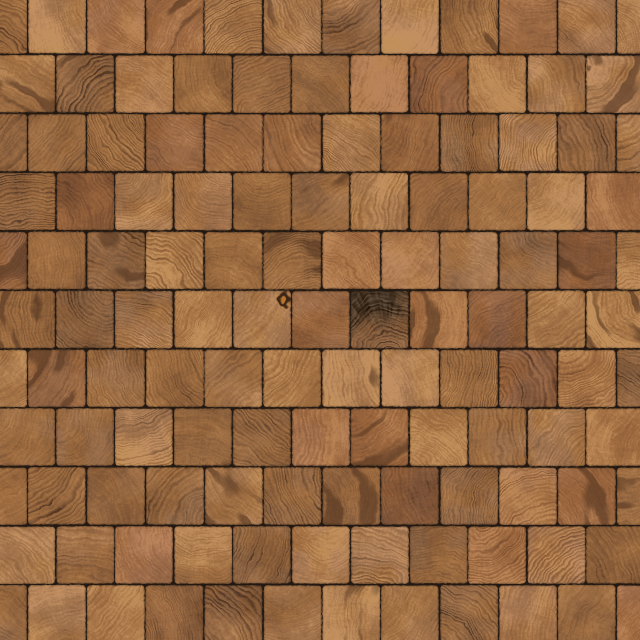
Give the GLSL for this texture, as a three.js fragment shader.

```glsl
// End-grain wood blocks laid in a running bond with thin dark joints.
// Each cell hashes its own pith position, ring spacing, tone and wear;
// rings, rays and pores come from polar coordinates around that pith.
varying vec2 vUv;

const float BLOCKS = 10.87;      // blocks across and down the canvas
const float TOP_SHIFT = 0.075;   // part of the top row that is cut off
const float EVEN_JOINT = 0.467;  // first joint of even rows, in blocks
const float ODD_JOINT = 0.948;   // first joint of odd rows, in blocks

const vec3 JOINT = vec3(0.14, 0.10, 0.07);
const vec3 UMBER = vec3(0.33, 0.21, 0.13);
const vec3 BROWN = vec3(0.51, 0.345, 0.21);
const vec3 HONEY = vec3(0.62, 0.425, 0.25);
const vec3 STRAW = vec3(0.76, 0.565, 0.355);
const vec3 DUSTY = vec3(0.64, 0.47, 0.34);
const vec3 CHAR = vec3(0.25, 0.20, 0.15);

float hash(vec2 p) {
  vec3 q = fract(p.xyx * 0.1031);
  q += dot(q, q.yzx + 33.33);
  return fract((q.x + q.y) * q.z);
}

float cellHash(vec2 cell, float seed) {
  return hash(cell * 7.0 + seed * vec2(17.3, 31.7) + 50.0);
}

float noise(vec2 p) {
  vec2 i = floor(p), f = fract(p);
  f = f * f * (3.0 - 2.0 * f);
  return mix(mix(hash(i), hash(i + vec2(1, 0)), f.x),
             mix(hash(i + vec2(0, 1)), hash(i + vec2(1, 1)), f.x), f.y);
}

float fbm(vec2 p) {
  float sum = 0.0, amp = 0.5;
  for (int i = 0; i < 4; i++) {
    sum += amp * noise(p);
    p = p * 2.03 + 7.1;
    amp *= 0.5;
  }
  return sum / 0.9375;
}

float roundedBox(vec2 p, vec2 halfSize, float radius) {
  vec2 q = abs(p) - halfSize + radius;
  return length(max(q, 0.0)) + min(max(q.x, q.y), 0.0) - radius;
}

float isCell(vec2 cell, vec2 target) {
  return 1.0 - step(0.5, distance(cell, target));
}

vec3 woodRamp(float t) {
  vec3 c = mix(UMBER, BROWN, smoothstep(-0.05, 0.36, t));
  c = mix(c, HONEY, smoothstep(0.3, 0.68, t));
  return mix(c, STRAW, smoothstep(0.6, 1.05, t));
}

vec3 wood(vec2 p, vec2 cell) {
  vec2 seed = 90.0 * vec2(cellHash(cell, 1.0), cellHash(cell, 2.0));
  float knot = isCell(cell, vec2(3.0, 5.0));
  float charred = isCell(cell, vec2(5.0, 5.0));
  float heartwood = isCell(cell, vec2(0.0, 3.0));

  // Polar frame around the pith, bent by slow noise
  float turn = 6.2832 * cellHash(cell, 3.0);
  float reach = mix(0.6, 2.2, cellHash(cell, 4.0));
  vec2 axis = vec2(cos(turn), sin(turn));
  vec2 q = p - 0.5 + axis * reach;
  float theta = atan(dot(q, vec2(-axis.y, axis.x)), dot(q, axis));
  float r = length(q) + 0.26 * (fbm(p * 2.2 + seed) - 0.5)
          + 0.022 * noise(p * 10.0 + seed);

  // Growth rings of uneven width and strength
  float phase = r * mix(10.0, 21.0, cellHash(cell, 5.0)) + 1.4 * noise(vec2(r * 5.0, seed.x));
  float f = fract(phase);
  float late = smoothstep(0.15, 0.7, f) * (1.0 - smoothstep(0.75, 1.0, f));
  late *= mix(0.2, 1.0, hash(vec2(floor(phase), floor(seed.y))));
  late *= mix(0.45, 1.2, noise(p * 4.0 + seed.yx));
  float contrast = mix(0.12, 0.6, pow(cellHash(cell, 6.0), 1.8));

  // Fibres along the rings, rays across them, pores and broad stains
  float fibres = noise(vec2(theta * reach * 9.0, r * 46.0) + seed) - 0.5;
  float rays = noise(vec2(theta * reach * 42.0, r * 7.0) + seed) - 0.5;
  float pores = noise(p * 50.0 + seed) - 0.5;
  float blotch = fbm(p * 1.7 + seed.yx) - 0.5;
  float band = noise(vec2(r * 3.5, seed.y)) - 0.5;
  float tone = mix(0.46, 0.88, cellHash(cell, 7.0));
  tone = mix(tone, 0.72, knot) - 0.4 * heartwood;
  tone += 0.55 * blotch + 0.24 * band + 0.17 * fibres + 0.09 * rays + 0.12 * pores;
  vec3 color = woodRamp(tone - contrast * late + 0.03);

  // Greyish dust on some blocks, a faint warm cast on others
  float dust = 0.75 * cellHash(cell, 8.0) * smoothstep(0.1, 0.8, noise(p * 3.0 + seed));
  color = mix(color, DUSTY * color.r / 0.64, dust);
  float warm = max(heartwood, smoothstep(0.55, 0.95, cellHash(cell, 9.0)) * (1.0 - knot));
  color *= mix(vec3(1), vec3(0.96, 0.915, 0.93), warm);

  // Dark mineral streaks following the rings of a few blocks
  float streak = smoothstep(0.62, 0.85, noise(vec2(r * 7.0, theta * reach * 1.5) + seed.yx));
  color = mix(color, UMBER, 0.6 * streak * step(0.82, cellHash(cell, 11.0)));

  // Single charred block and single knot
  float soot = smoothstep(0.05, 0.65, p.y + 0.9 * blotch + 0.25 * band);
  soot *= 1.0 - 0.6 * smoothstep(0.65, 1.0, p.x);
  vec3 sootColor = CHAR + 0.16 * (fibres + rays) - 0.07 * late;
  color = mix(color, sootColor, 0.85 * charred * soot);
  float k = length((p - vec2(0.87, 0.85)) * vec2(1.0, 0.7)) + 0.06 * (noise(p * 13.0) - 0.5);
  float rim = smoothstep(0.01, 0.04, abs(k - 0.08));
  vec3 knotColor = mix(UMBER * 0.7, vec3(0.72, 0.46, 0.18), rim);
  return mix(color, knotColor, knot * (1.0 - smoothstep(0.08, 0.14, k)));
}

void main() {
  // Rows count from the top; odd rows shift by about half a block
  float y = (1.0 - vUv.y) * BLOCKS + TOP_SHIFT;
  float row = floor(y);
  float x = vUv.x * BLOCKS - mix(EVEN_JOINT, ODD_JOINT, mod(row, 2.0));
  vec2 cell = vec2(floor(x), row);
  vec2 p = vec2(fract(x), 1.0 - fract(y));

  // Slightly misplaced block with a rough sawn outline
  vec2 nudge = 0.012 * (vec2(cellHash(cell, 12.0), cellHash(cell, 13.0)) - 0.5);
  float d = roundedBox(p - 0.5 - nudge, vec2(0.489, 0.486), 0.06);
  d += 0.014 * (noise(p * 26.0 + cell * 5.0) - 0.5);

  vec3 color = wood(p, cell);
  color *= mix(1.0, 0.82, smoothstep(-0.035, 0.0, d));
  color = mix(color, JOINT, smoothstep(-0.012, 0.012, d));
  gl_FragColor = vec4(color, 1.0);
}
```
